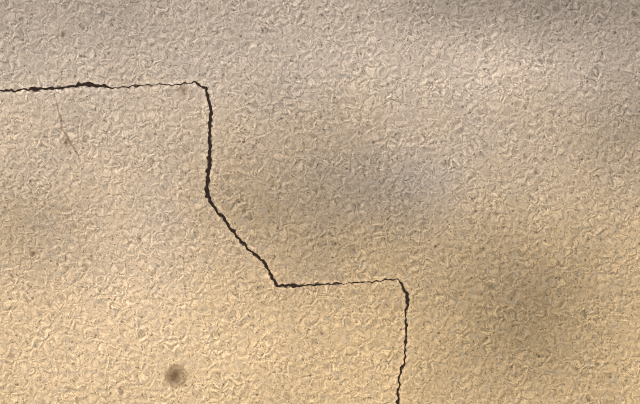
A Shadertoy shader for this texture:

```glsl
// Sunlit ochre stucco wall split by a stepped crack.
// Soft elliptical shades tint the wall, gradient noise gives a side-lit
// relief, and a tapered polyline distance field cuts the crack.

const int CRACK_COUNT = 22;
const vec2 CRACK_PATH[CRACK_COUNT] = vec2[CRACK_COUNT](
    vec2(-.01, .773), vec2(.082, .780), vec2(.154, .782), vec2(.206, .792),
    vec2(.288, .782), vec2(.381, .790), vec2(.484, .794), vec2(.510, .782),
    vec2(.521, .733), vec2(.519, .630), vec2(.512, .516), vec2(.539, .475),
    vec2(.613, .383), vec2(.650, .356), vec2(.687, .292), vec2(.823, .296),
    vec2(.988, .309), vec2(1.008, .270), vec2(1.004, .177), vec2(1.002, .105),
    vec2(.988, .064), vec2(.985, -.01));
const float CRACK_WIDTH[CRACK_COUNT] = float[CRACK_COUNT](
    .0010, .0022, .0016, .0046, .0010, .0005, .0010, .0030,
    .0034, .0038, .0040, .0030, .0030, .0024, .0026, .0005,
    .0007, .0028, .0012, .0016, .0022, .0016);

vec2 hash2(vec2 cell) {
    vec3 q = fract(vec3(cell.xyx) * vec3(.1031, .1030, .0973));
    q += dot(q, q.yzx + 33.33);
    return fract((q.xx + q.yz) * q.zy);
}

float cornerSlope(vec2 cell, vec2 offset) {
    float angle = 6.2832 * hash2(cell).x;
    return dot(vec2(cos(angle), sin(angle)), offset);
}

float gradientNoise(vec2 p) {
    vec2 i = floor(p), f = p - i;
    vec2 u = f * f * f * (f * (f * 6.0 - 15.0) + 10.0);
    vec2 e = vec2(1.0, 0.0);
    float low = mix(cornerSlope(i, f), cornerSlope(i + e, f - e), u.x);
    float high = mix(cornerSlope(i + e.yx, f - e.yx), cornerSlope(i + 1.0, f - 1.0), u.x);
    return mix(low, high, u.y);
}

float fbm(vec2 p) {
    float sum = 0.0, gain = 1.0;
    for (int i = 0; i < 3; i++) {
        sum += gain * gradientNoise(p);
        p = mat2(1.6, 1.2, -1.2, 1.6) * p + 7.3;
        gain *= 0.6;
    }
    return sum;
}

// Soft elliptical spot, 1 at its centre.
float spot(vec2 p, vec2 centre, vec2 radius) {
    vec2 d = (p - centre) / radius;
    return exp(-dot(d, d));
}

// Distance to a stroke whose half width runs from wa to wb.
float taperedSegment(vec2 p, vec2 a, vec2 b, float wa, float wb) {
    vec2 ab = b - a;
    float t = clamp(dot(p - a, ab) / dot(ab, ab), 0.0, 1.0);
    return length(p - a - ab * t) - mix(wa, wb, t);
}

float crackDistance(vec2 p) {
    float d = 10.0;
    for (int i = 0; i < CRACK_COUNT - 1; i++)
        d = min(d, taperedSegment(p, CRACK_PATH[i], CRACK_PATH[i + 1],
                                  CRACK_WIDTH[i], CRACK_WIDTH[i + 1]));
    return d;
}

// Broad light and shadow across the wall.
float wallShade(vec2 p) {
    float s = 1.02 - .20 * spot(p, vec2(.80, .48), vec2(.30, .20));
    s -= .23 * spot(p, vec2(1.30, .22), vec2(.24, .23));
    s -= .15 * spot(p, vec2(1.60, .72), vec2(.22, .22));
    s -= .23 * spot(p, vec2(1.35, 1.02), vec2(.42, .11));
    s -= .11 * spot(p, vec2(.10, 1.02), vec2(.50, .13));
    s -= .11 * spot(p, vec2(.08, .42), vec2(.16, .12));
    s += .07 * spot(p, vec2(.36, .20), vec2(.38, .24));
    s += .07 * spot(p, vec2(1.20, .83), vec2(.26, .09));
    return s + .04 * fbm(p * 5.0);
}

// Sparse dark grains, at most one per cell.
float grains(vec2 p, float blur) {
    vec2 q = p * 32.0, cell = floor(q), rnd = hash2(cell + 19.0);
    float d = length(fract(q) - .25 - .5 * rnd) / 32.0;
    return step(.97, hash2(cell + 71.0).y) * (1.0 - smoothstep(.001, .0025 + blur, d));
}

void mainImage(out vec4 fragColor, in vec2 fragCoord) {
    vec2 p = fragCoord / iResolution.y;
    float blur = 1.0 / iResolution.y;

    // Ochre below fades to weathered grey above, paler at the lower left.
    float grey = smoothstep(.15, .95, p.y + .12 * fbm(p * 4.0 + 3.0));
    grey += .35 * spot(p, vec2(1.0, .54), vec2(.18, .12));
    vec3 color = mix(vec3(.83, .71, .54), vec3(.76, .69, .62), min(grey, 1.0));
    color += vec3(.00, .01, .04) * spot(p, vec2(.25, .25), vec2(.45, .35));
    color *= wallShade(p);

    // Fine stucco relief lit from the upper left, rougher in patches.
    vec2 grain = p * 80.0 + 1.2 * vec2(gradientNoise(p * 45.0), gradientNoise(p * 45.0 + 17.0));
    vec2 lightStep = vec2(-.15, .19);
    float relief = fbm(grain + lightStep) - fbm(grain - lightStep);
    float roughness = 1.0 + .7 * gradientNoise(p * 16.0);
    color *= 1.0 - roughness * (.21 * relief + .13 * gradientNoise(p * 190.0));
    color *= 1.0 - .26 * smoothstep(.30, .75, fbm(p * 95.0 + 21.0));
    color = mix(color, vec3(.66, .63, .60), .25 * smoothstep(.15, .6, fbm(p * 45.0 + 9.0)));
    color *= 1.0 - .30 * grains(p, blur);

    // Rust stains, chips and a hairline.
    vec2 rough = p + .005 * vec2(gradientNoise(p * 55.0), gradientNoise(p * 55.0 + 40.0));
    float stain = 1.0 - smoothstep(.024, .033, length(rough - vec2(.436, .069)));
    stain = .28 * stain + .42 * spot(rough, vec2(.432, .071), vec2(.014));
    stain += .55 * spot(rough, vec2(.165, .650), vec2(.006, .011));
    stain += .40 * spot(rough, vec2(.453, .778), vec2(.012, .010));
    stain += .60 * spot(rough, vec2(.156, .914), vec2(.006));
    stain += .60 * spot(rough, vec2(.083, .372), vec2(.006));
    float hairline = min(taperedSegment(rough, vec2(.140, .743), vec2(.155, .680), .0002, .0008),
                         taperedSegment(rough, vec2(.155, .680), vec2(.195, .613), .0008, .0002));
    stain += .30 * (1.0 - smoothstep(0.0, blur * 1.3, hairline));
    color = mix(color, vec3(.32, .23, .14), min(stain, 1.0));

    // Crack with a pale broken lip and a dark core of uneven width.
    vec2 jagged = rough + .004 * vec2(gradientNoise(p * 95.0 + 5.0), gradientNoise(p * 95.0 + 60.0));
    float d = crackDistance(jagged) + .002 * gradientNoise(p * 75.0);
    color *= 1.0 + .08 * exp(-abs(d - .006) / .004);
    float core = 1.0 - smoothstep(-.5 * blur, blur, d);
    color = mix(color, vec3(.17, .13, .11), .92 * core);

    fragColor = vec4(clamp(color, 0.0, 1.0), 1.0);
}
```
